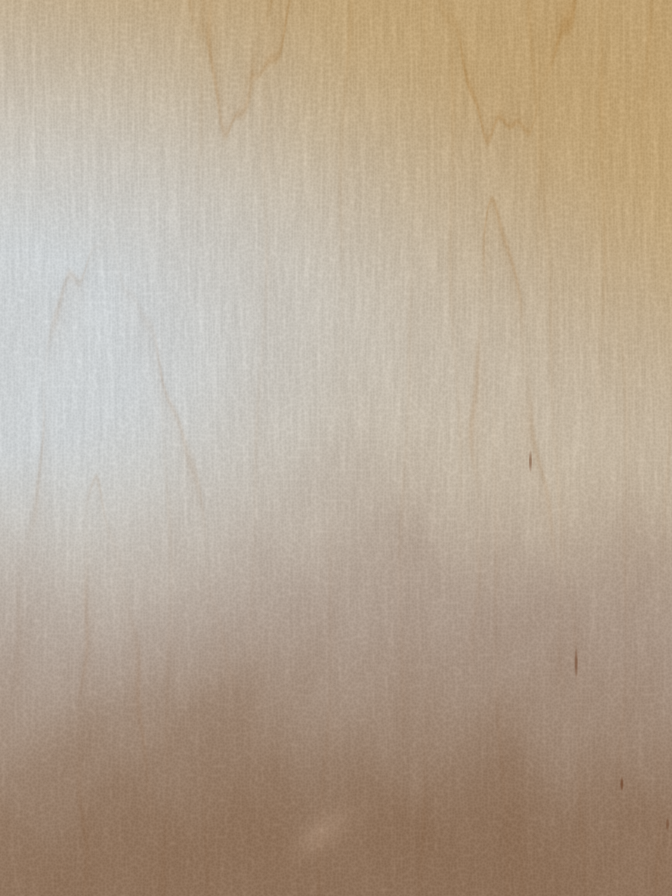
Write a WebGL 1 fragment shader that draws this texture.

```glsl
precision highp float;
uniform vec2 u_resolution;

float hash(vec2 p) {
  return fract(sin(dot(p, vec2(127.1, 311.7))) * 43758.55);
}

// Cellular noise: distance to the nearest scattered point, centred on zero
float cells(vec2 p) {
  vec2 id = floor(p), f = fract(p);
  float nearest = 2.0;
  for (int j = -1; j <= 1; j++) {
    for (int i = -1; i <= 1; i++) {
      vec2 o = vec2(float(i), float(j));
      vec2 point = vec2(hash(id + o), hash(id + o + 37.3));
      nearest = min(nearest, length(o + point - f));
    }
  }
  return nearest - 0.47;
}

// Layered sines, each warped by the one before
float waves(vec2 p) {
  float a = sin(p.x + 1.7 * sin(p.y * 0.7 + 1.0));
  float b = sin(p.y * 1.3 + 1.4 * a + p.x * 0.6);
  float c = sin(p.x * 2.7 - p.y * 1.9 + 1.5 * b);
  return (a + b + 0.6 * c) / 2.6;
}

// Soft light over the board: dusky foot, honey top, silver sheen at the left
vec3 lighting(vec2 uv, float mottle) {
  vec3 umber = vec3(0.56, 0.45, 0.36);
  vec3 taupe = vec3(0.67, 0.595, 0.535);
  vec3 beige = vec3(0.775, 0.715, 0.63);
  vec3 honey = vec3(0.755, 0.64, 0.46);
  vec3 silver = vec3(0.81, 0.825, 0.83);
  float y = uv.y + 0.025 * mottle - 0.05 * sin(uv.x * 3.1);
  vec3 col = mix(umber, taupe, smoothstep(0.0, 0.3, y));
  col = mix(col, beige, smoothstep(0.24, 0.5, y));
  float warm = uv.y + 0.36 * (uv.x - 0.5) + 0.02 * mottle;
  col = mix(col, honey, smoothstep(0.64, 1.04, warm));
  vec2 g = (uv - vec2(0.0, 0.61)) / vec2(0.5, 0.26);
  return mix(col, silver, min(1.0, 1.2 * exp(-dot(g, g))));
}

// Soft on the outer edge of a growth ring, fading slowly inward
float ringEdge(float d, float width) {
  float core = exp(-d * d / (width * width));
  return 0.6 * core + 0.4 * smoothstep(-width, width, d) * exp(-max(d, 0.0) * 75.0);
}

// Pointed arches, alternately closing upward and downward
float arches(vec2 p) {
  float ink = 0.0;
  for (int i = 0; i < 6; i++) {
    float n = float(i);
    float flip = 1.0 - 2.0 * mod(n, 2.0);
    float echo = step(3.5, n);
    vec2 tip = vec2(0.11 + 0.15 * mod(n, 4.0), 0.78 + 0.06 * hash(vec2(n, 3.0)));
    tip.y -= flip * 0.06 + echo * 0.3 * step(0.0, flip);
    tip.x += n == 2.0 ? 0.14 : 0.0;
    float spread = mix(0.13, 0.2, hash(vec2(n, 8.0))) * (1.0 - 0.5 * echo);
    spread *= n == 2.0 ? 0.4 : 1.0;
    float dx = p.x - tip.x + 0.004 * sin(p.y * 23.0 + n) + 0.0015 * sin(p.y * 57.0 + n * 2.0);
    dx -= 0.06 * (tip.y - p.y) * flip;
    float jag = 0.014 * sin(p.x * 120.0 + n * 2.0) + 0.007 * sin(p.x * 263.0 + n);
    float depth = (tip.y - p.y) * flip + jag;
    float slope = 2.0 * dx / (spread * spread);
    float d = (depth - dx * dx / (spread * spread)) / sqrt(1.8 + slope * slope);
    float fade = 1.0 - smoothstep(0.2, 0.62, depth);
    float patchy = smoothstep(-1.5, 0.8, sin(p.y * 27.0 + n * 4.0 + p.x * 31.0));
    ink += ringEdge(d, 0.0028) * fade * patchy;
  }
  return ink;
}

// Long wandering rings, crowded toward the right
float longRings(vec2 p) {
  float ink = 0.0;
  for (int i = 0; i < 16; i++) {
    float n = float(i);
    float x = 0.75 * sqrt((n + 0.3 + 0.7 * hash(vec2(n, 5.0))) / 16.0);
    x += 0.010 * sin(p.y * 5.0 + n * 1.9) + 0.002 * sin(p.y * 21.0 + n * 3.1);
    float fade = smoothstep(-0.5, 0.9, sin(p.y * 5.0 + n * 2.4));
    fade *= 0.75 + 0.25 * sin(p.y * 33.0 + n * 5.0);
    ink += ringEdge(p.x - x, 0.0025) * fade * 0.45;
  }
  return ink;
}

// A few short reddish flecks near the lower right
float flecks(vec2 p) {
  float ink = 0.0;
  for (int i = 0; i < 4; i++) {
    float n = float(i);
    vec2 at = vec2(0.745 - 0.051 * n, 0.08 + 0.045 * n * n);
    vec2 q = (p - at) / vec2(0.002, 0.005 + 0.012 * hash(vec2(n, 2.0)));
    ink += (1.0 - smoothstep(0.2, 1.3, length(q))) * (0.4 + 0.5 * hash(vec2(n, 6.0)));
  }
  return ink;
}

void main() {
  vec2 uv = gl_FragCoord.xy / u_resolution;
  vec2 p = gl_FragCoord.xy / u_resolution.y;
  float mottle = waves(p * vec2(17.0, 12.0)) + 0.5 * waves(p * vec2(43.0, 29.0) + 5.0);
  vec3 col = lighting(uv, mottle);

  // Fibres in broken strands, with fine speckle
  float bend = 0.004 * sin(p.y * 7.0 + p.x * 11.0);
  float fibre = cells(vec2(p.x + bend, p.y) * vec2(270.0, 17.0));
  fibre += 0.5 * cells(vec2(p.x - bend, p.y) * vec2(121.0, 5.0) + 11.0);
  float sheen = smoothstep(0.15, 0.65, uv.y);
  col += fibre * mix(0.02, 0.044, sheen);
  col += 0.055 * cells(p * 290.0) + 0.025 * cells(p * 137.0 + 7.0);
  col += 0.008 * mottle * vec3(0.7, 1.0, 1.2);

  // Growth rings and flecks
  float rings = min(arches(p) + longRings(p), 1.2);
  col -= rings * vec3(0.04, 0.07, 0.095) * mix(0.55, 1.0, sheen);
  col = mix(col, vec3(0.42, 0.25, 0.15), 0.75 * min(flecks(p), 1.0));

  // Pale scuff near the foot
  vec2 s = (p - vec2(0.36, 0.07)) * mat2(0.8, 0.6, -0.6, 0.8) / vec2(0.04, 0.016);
  col += 0.06 * exp(-dot(s, s)) * (0.8 + 0.3 * mottle);
  gl_FragColor = vec4(clamp(col, 0.0, 1.0), 1.0);
}
```
